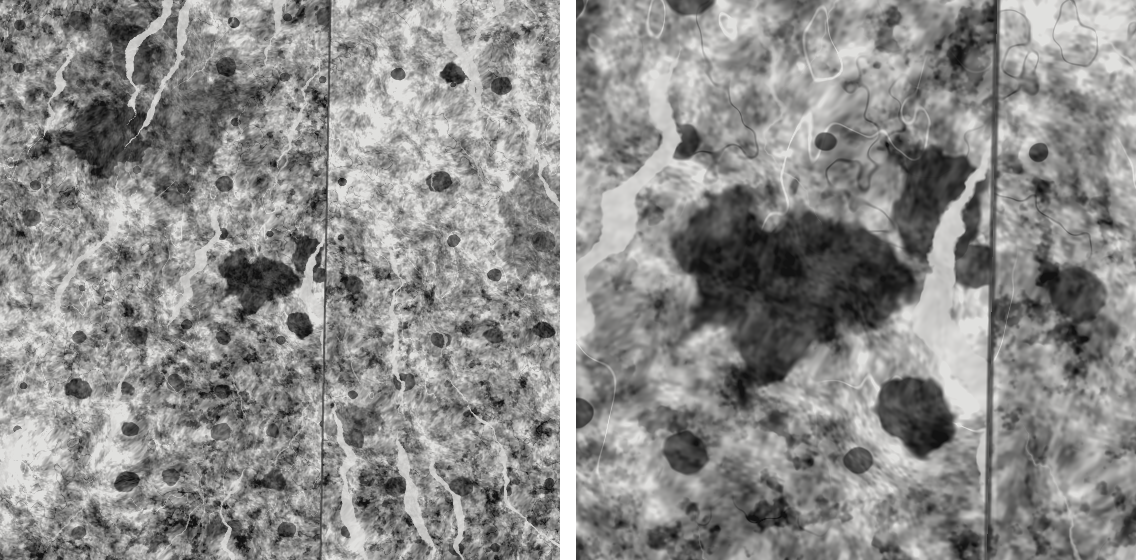
Left, the full canvas; right, a detail of the centre.
A Shadertoy shader for this texture:

```glsl
float hash(vec2 p) {
    vec3 q = fract(p.xyx * vec3(0.1031, 0.103, 0.0973));
    q += dot(q, q.yzx + 33.33);
    return fract((q.x + q.y) * q.z);
}

float noise(vec2 p) {
    vec2 i = floor(p), f = fract(p);
    f = f * f * (3.0 - 2.0 * f);
    return mix(mix(hash(i), hash(i + vec2(1, 0)), f.x),
               mix(hash(i + vec2(0, 1)), hash(i + vec2(1, 1)), f.x), f.y);
}

float fbm(vec2 p, float gain) {
    float sum = 0.0, total = 0.0, amp = 1.0;
    for (int i = 0; i < 4; i++) {
        sum += amp * noise(p);
        total += amp;
        amp *= gain;
        p = mat2(1.6, 1.2, -1.2, 1.6) * p + 17.3;
    }
    return sum / total;
}

// Coverage of a ragged dark fragment
float clast(vec2 p, vec2 center, vec2 radius, float ragged) {
    float d = length((p - center) / radius) - 1.0 + ragged;
    return smoothstep(0.1, -0.1, d);
}

// Small fragments scattered over a grid
float scatteredClasts(vec2 p, float ragged) {
    vec2 g = p * 11.0, cell = floor(g);
    vec2 center = 0.3 + 0.4 * vec2(hash(cell + 3.0), hash(cell + 19.0));
    vec2 radius = mix(vec2(0.06), vec2(0.24, 0.2), hash(cell + 41.0));
    return clast(fract(g), center, radius, ragged) * step(0.5, hash(cell + 67.0));
}

// Tapered upright veins: x is the solid core, y the pale halo
vec2 veins(vec2 p, float side) {
    float jitter = (fbm(p * 55.0, 0.6) - 0.5) * 0.016;
    float swell = 0.25 + 1.4 * noise(p * vec2(45.0, 28.0));
    vec2 result = vec2(0.0);
    for (int i = 0; i < 46; i++) {
        float id = float(i) + 1.0;
        vec2 c = vec2(fract(id * 0.618 + 0.07), hash(vec2(id, 5.0)));
        float seam = 0.572 + 0.018 * c.y;
        if (step(seam, c.x) != side) continue;
        bool major = i < 19;
        float reach = major ? mix(0.1, 0.27, hash(vec2(id, 9.0)))
                            : mix(0.03, 0.12, hash(vec2(id, 9.0)));
        float slant = mix(0.25, -0.28, smoothstep(0.45, 0.65, c.x))
                    + (hash(vec2(id, 13.0)) - 0.5) * (major ? 0.5 : 1.3);
        float t = (p.y - c.y) / reach;
        float wiggle = (noise(vec2(p.y * 10.0, id * 7.0)) - 0.5) * 0.07
                     + (noise(vec2(p.y * 38.0, id * 3.0)) - 0.5) * 0.02;
        float d = abs(p.x - c.x - slant * (p.y - c.y) - wiggle + jitter);
        float width = major ? mix(0.004, 0.012, hash(vec2(id, 21.0))) : 0.0018;
        width = width * (1.0 - t * t) * swell - 0.002 * t * t;
        float core = smoothstep(0.0015, -0.0015, d - width);
        float halo = smoothstep(0.035, 0.0, d) * smoothstep(1.0, 0.5, abs(t));
        result = max(result, vec2(core * (major ? 1.0 : 0.65), major ? halo : 0.0));
    }
    return result;
}

void mainImage(out vec4 fragColor, in vec2 fragCoord) {
    vec2 p = fragCoord / iResolution.y;
    float seamX = p.x - 0.572 - 0.018 * p.y;
    float side = step(0.0, seamX);
    vec2 q = p + side * vec2(3.7, 6.1);

    // Mottled, gritty ground
    float cloud = fbm(q * 5.0, 0.6);
    float grain = fbm(q * 42.0 + 3.0 * cloud, 0.85);
    float flecks = smoothstep(0.53, 0.7, fbm(q * 58.0 + 40.0, 0.65));
    float tone = 0.6 + 0.5 * (cloud - 0.5) + 1.1 * (grain - 0.5);
    tone -= 0.25 * flecks * smoothstep(0.7, 0.4, cloud);
    tone += 0.03 * side;

    // Fine cracks, dark and light
    float crack = abs(fbm(q * 13.0 + 80.0, 0.65) - 0.5);
    tone -= 0.16 * smoothstep(0.014, 0.0, crack) * smoothstep(0.4, 0.6, noise(q * 9.0));
    float thread = abs(fbm(q * vec2(11.0, 6.0) + 55.0, 0.6) - 0.5);
    tone += 0.17 * smoothstep(0.007, 0.0, thread) * smoothstep(0.4, 0.65, noise(q * 7.0 + 9.0));

    // Pale cloud in the lower left
    float haze = smoothstep(0.3, 0.0, length((p - vec2(0.04, 0.2)) * vec2(1.4, 1.0)));
    tone += 0.2 * haze * smoothstep(0.4, 0.65, fbm(p * 14.0, 0.7));

    // Dark fragments: a large cluster, single stones, small chips
    float ragged = (fbm(q * 22.0, 0.65) - 0.5) * 1.5;
    float shade = 0.45 * clast(p, vec2(0.26, 0.82), vec2(0.19, 0.17), ragged);
    shade = max(shade, clast(p, vec2(0.24, 0.9), vec2(0.05, 0.055), ragged));
    shade = max(shade, clast(p, vec2(0.19, 0.765), vec2(0.085, 0.068), ragged));
    shade = max(shade, 0.7 * clast(p, vec2(0.34, 0.79), vec2(0.075, 0.11), ragged));
    float stones = clast(p, vec2(0.455, 0.497), vec2(0.064, 0.05), ragged);
    stones = max(stones, clast(p, vec2(0.552, 0.547), vec2(0.03, 0.034), ragged));
    stones = max(stones, clast(p, vec2(0.533, 0.427), vec2(0.023), ragged));
    stones = max(stones, clast(p, vec2(0.805, 0.865), vec2(0.024, 0.021), ragged));
    stones = max(stones, 0.6 * clast(p, vec2(0.63, 0.24), vec2(0.055, 0.03), ragged));
    stones = max(stones, 0.5 * clast(p, vec2(0.96, 0.6), vec2(0.06, 0.11), ragged));
    stones = max(stones, 0.85 * scatteredClasts(q, ragged));
    shade = max(shade, stones * mix(1.0, side, smoothstep(-0.002, 0.002, seamX)));
    tone = mix(tone, 0.2 + 0.65 * (grain - 0.5), 0.92 * shade);

    // White veins
    vec2 vein = veins(p, side);
    tone += 0.07 * vein.y;
    tone = mix(tone, 0.82 + 0.25 * (grain - 0.5), 0.95 * vein.x);

    // Joint between the two slabs
    float joint = smoothstep(0.0028, 0.0008, abs(seamX));
    tone = mix(tone, 0.25 + 0.3 * (grain - 0.5), 0.8 * joint);
    tone += 0.06 * smoothstep(0.002, 0.0, abs(seamX - 0.004));

    tone = clamp(tone, 0.07, 0.88);
    fragColor = vec4(tone * vec3(1.0, 0.997, 0.988), 1.0);
}
```
